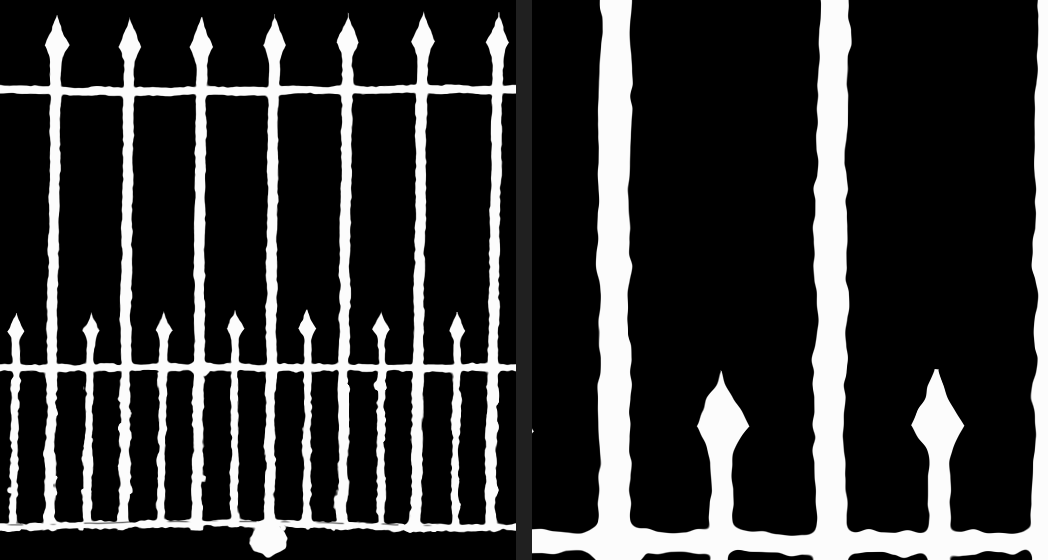
Left, the full canvas; right, a detail of the centre.
This pattern is drawn by a Shadertoy shader. Its source:

```glsl
// White wrought-iron railing on black: seven tall spear pickets, seven short
// ones between them, three rails and a round finial underneath. Shapes are
// distance functions; wrapping noise roughens the edges, so the canvas tiles.

const float TAU = 6.2831853;
const float COUNT = 7.0;
const vec2 SIZE = vec2(7.08, 7.68);

float hash(vec2 c) {
    vec3 h = fract(c.xyx * vec3(0.1031, 0.1030, 0.0973));
    h += dot(h, h.yzx + 33.33);
    return fract((h.x + h.y) * h.z);
}

// Value noise on a grid of whole cells that wraps at the canvas edges
float wrapNoise(vec2 uv, vec2 cells) {
    vec2 g = uv * cells, c = floor(g), f = fract(g);
    f = f * f * (3.0 - 2.0 * f);
    vec2 a = mod(c, cells), b = mod(c + 1.0, cells);
    return mix(mix(hash(a), hash(vec2(b.x, a.y)), f.x),
               mix(hash(vec2(a.x, b.y)), hash(b), f.x), f.y);
}

float smoothUnion(float a, float b, float k) {
    float h = max(k - abs(a - b), 0.0) / k;
    return min(a, b) - 0.25 * h * h * k;
}

float wave(float turns) { return cos(TAU * turns); }

float wrapX(float x) { return x - SIZE.x * round(x / SIZE.x); }

// Spear-headed bar; q.y is the depth below the tip
float picket(vec2 q, float shoulder, float headHalf, float shaftHalf) {
    float k = clamp((q.y / shoulder - 1.0) / 0.7, 0.0, 1.0);
    float halfWidth = q.y < shoulder
        ? headHalf * pow(max(q.y, 0.0) / shoulder, 1.15)
        : mix(shaftHalf, headHalf, (1.0 - k) * (1.0 - k));
    return max((abs(q.x) - halfWidth) * 0.94, -q.y);
}

float pickets(vec2 p) {
    float d = 1e3;
    for (float i = 0.0; i < COUNT; i++) {
        // Tall bar: uneven spacing, slight lean to the left going down
        float tip = 7.48 - 0.04 * wave((i - 1.5) / COUNT);
        float lean = 0.09 + 0.02 * wave((i + 1.0) / COUNT);
        float x = 0.78 + i * SIZE.x / COUNT - 0.025 * (1.0 - wave(i / COUNT));
        vec2 q = vec2(0.0, tip - p.y);
        q.x = wrapX(p.x - x + lean * q.y / 7.0);
        d = min(d, max(picket(q, 0.41, 0.158, 0.071), 0.42 - p.y));

        // Short bar
        float c = wave((i - 0.8) / COUNT);
        x = 0.24 + i * SIZE.x / COUNT - 0.035 * (1.0 - c);
        q.y = 3.405 + 0.025 * wave((i - 3.8) / COUNT) - p.y;
        q.x = wrapX(p.x - x + (0.03 + 0.03 * c) * q.y / 2.9);
        d = min(d, max(picket(q, 0.25, 0.115, 0.052), 0.46 - p.y));
    }
    return d;
}

float bottomRailY(float x) { return 0.47 + 0.03 * wave((x - 3.0) / SIZE.x); }

float rails(vec2 p) {
    float top = abs(p.y - 6.44 - 0.012 * wave((p.x - 5.6) / SIZE.x)) - 0.055;
    float middle = abs(p.y - 2.64) - 0.048;
    float bottom = abs(p.y - bottomRailY(p.x)) - 0.045;
    return min(top, min(middle, bottom));
}

// Flattened ball, side burr and a stub that closes above the lower edge
float finial(vec2 p) {
    vec2 q = p - vec2(3.69, 0.27);
    float ball = (length(q / vec2(0.255, 0.2)) - 1.0) * 0.2;
    float burr = length(q - vec2(0.2, 0.16)) - 0.04;
    float stub = length(vec2(q.x, q.y - clamp(q.y, -0.18, 0.0))) - 0.065;
    return smoothUnion(min(ball, burr), stub, 0.06);
}

void mainImage(out vec4 fragColor, in vec2 fragCoord) {
    vec2 uv = fragCoord / iResolution.xy;
    vec2 p = uv * SIZE;
    float pixel = SIZE.y / iResolution.y;

    // Slow hand-made wobble of the bars
    vec2 bend = vec2(wrapNoise(uv, vec2(21, 23)), wrapNoise(uv + 0.37, vec2(23, 19))) - 0.5;
    vec2 bent = p + 0.022 * bend;
    float d = smoothUnion(pickets(bent), rails(bent), 0.045);
    d = smoothUnion(d, finial(bent), 0.05);

    // Ragged edges, with heavier wear and burrs below the middle rail
    float low = 1.0 - smoothstep(2.5, 2.8, p.y);
    low *= smoothstep(0.05, 0.2, p.y);
    float grain = wrapNoise(uv, vec2(118, 128)) - 0.5;
    float lumps = wrapNoise(uv, vec2(47, 51)) - 0.5;
    d += (0.016 * grain + 0.018 * lumps) * (1.0 + 0.6 * low);
    d -= 0.03 * low * smoothstep(0.82, 0.97, wrapNoise(uv + 0.11, vec2(41, 43)));

    float paint = 0.99 * (1.0 - smoothstep(-0.75 * pixel, 0.75 * pixel, d));

    // Broken grey scratches along the upper edge of the bottom rail
    float line = abs(p.y - bottomRailY(p.x) - 0.033 - 0.012 * lumps) - 0.008;
    float gaps = smoothstep(0.5, 0.62, wrapNoise(uv, vec2(29, 8)));
    float scratch = gaps * (1.0 - smoothstep(-pixel, pixel, line));
    paint *= 1.0 - 0.65 * scratch;

    fragColor = vec4(vec3(paint), 1.0);
}
```
